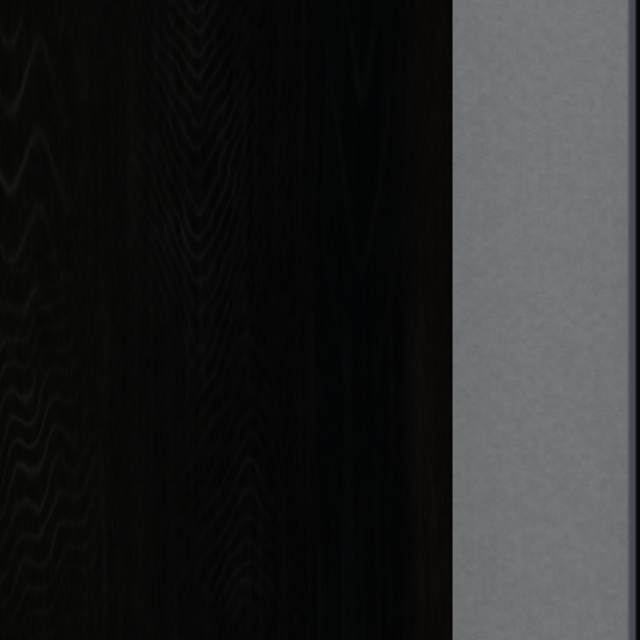
Reproduce this texture procedurally as a Shadertoy shader.

```glsl
// Near-black wood veneer beside a grey satin panel with a dark right rim.
// Grain is drawn as warped contour lines in soft zones over stretched noise;
// the panel is a gentle gradient with fine mottling.

float hash(vec2 p) {
    return fract(sin(dot(p, vec2(127.1, 311.7))) * 43758.5453);
}

float noise(vec2 p) {
    vec2 cell = floor(p);
    vec2 f = fract(p);
    f = f * f * (3.0 - 2.0 * f);
    float low = mix(hash(cell), hash(cell + vec2(1.0, 0.0)), f.x);
    float high = mix(hash(cell + vec2(0.0, 1.0)), hash(cell + vec2(1.0)), f.x);
    return mix(low, high, f.y);
}

float fbm(vec2 p) {
    float sum = 0.0;
    float weight = 0.5;
    for (int i = 0; i < 4; i++) {
        sum += weight * noise(p);
        p = p * 2.03 + 17.3;
        weight *= 0.5;
    }
    return sum;
}

// Thin bright ridges, one per unit of phase
float ridges(float phase, float sharpness) {
    return pow(0.5 + 0.5 * cos(6.28318 * phase), sharpness);
}

// Soft oval mask
float zone(vec2 p, vec2 center, vec2 radius) {
    vec2 d = (p - center) / radius;
    return exp(-dot(d, d));
}

// Height of nested V contours; a negative slope turns them into arches
float cathedral(vec2 p, float axis, float slope, float roundness) {
    float dx = p.x - axis;
    return p.y - slope * sqrt(dx * dx + roundness * roundness);
}

float band(float x, float from, float to, float soft) {
    return smoothstep(from - soft, from + soft, x)
         * (1.0 - smoothstep(to - soft, to + soft, x));
}

vec3 woodColor(vec2 p) {
    // Brown-black at both sides, cooler and darker between
    vec3 color = mix(vec3(0.033, 0.032, 0.029), vec3(0.020, 0.020, 0.019),
                     smoothstep(0.08, 0.46, p.x));
    color = mix(color, vec3(0.013, 0.016, 0.019), band(p.x, 0.48, 0.63, 0.03));
    color = mix(color, vec3(0.036, 0.032, 0.028), smoothstep(0.635, 0.66, p.x));

    float warp = fbm(p * vec2(12.0, 5.0)) - 0.47;
    float fade = 0.35 + 0.9 * noise(p * vec2(28.0, 11.0));

    // Zigzag waves at upper left, slanted waves below
    float upperMask = zone(p, vec2(0.02, 0.76), vec2(0.07, 0.23));
    float zigzag = p.y + 0.055 * cos((p.x - 0.015) * 68.0) + 0.09 * warp;
    float lines = 0.060 * upperMask * ridges(zigzag * 8.0, 9.0);
    float lowerMask = zone(p, vec2(0.02, 0.27), vec2(0.11, 0.27));
    float slanted = p.y - 1.3 * p.x + 0.02 * sin(p.x * 95.0 + p.y * 9.0) + 0.14 * warp;
    lines += 0.042 * lowerMask * ridges(slanted * 21.0, 4.0);

    // Nested V figure near the middle, arches beneath it
    float figureMask = zone(p, vec2(0.31, 0.78), vec2(0.075, 0.27));
    float figure = cathedral(p, 0.31, 2.6, 0.012) + 0.13 * warp;
    lines += 0.036 * figureMask * ridges(figure * 27.0, 3.0);
    float archMask = zone(p, vec2(0.36, 0.25), vec2(0.06, 0.22));
    float arches = cathedral(p, 0.385, -2.2, 0.015) + 0.12 * warp;
    lines += 0.030 * archMask * ridges(arches * 25.0, 3.0);

    // Long narrow V in the cool strip
    float coolMask = zone(p, vec2(0.56, 0.72), vec2(0.055, 0.27));
    float narrow = cathedral(p, 0.565, 7.0, 0.008) + 0.10 * warp;
    lines += 0.024 * coolMask * ridges((narrow - 0.51) * 3.5, 12.0);

    // Straight vertical grain fills the quieter areas
    float drift = 0.020 * (noise(vec2(p.x * 7.0, p.y * 3.0)) - 0.5);
    float streak = noise(vec2((p.x + drift) * 125.0, p.y * 2.5));
    float straight = 0.35 + 0.65 * band(p.x, 0.12, 0.70, 0.03);
    lines += 0.017 * straight * streak * streak;
    color += lines * fade * vec3(1.0, 1.0, 0.97);

    // Short pores
    float pores = noise(p * vec2(250.0, 60.0)) - 0.5;
    color += 0.014 * pores * (1.0 - 0.5 * band(p.x, 0.48, 0.64, 0.03));
    return max(color, vec3(0.004));
}

vec3 panelColor(vec2 p) {
    vec3 color = mix(vec3(0.428, 0.437, 0.442), vec3(0.442, 0.452, 0.462), p.y);
    color += 0.012 * band(p.x, 0.77, 0.96, 0.06);
    float mottle = fbm(p * 105.0) - 0.47;
    float grit = noise(p * 260.0) - 0.5;
    return color + 0.045 * mottle + 0.016 * grit;
}

void mainImage(out vec4 fragColor, in vec2 fragCoord) {
    vec2 p = fragCoord / iResolution.xy;
    float soft = 0.7 / iResolution.x;

    // Panel edge with a thin shadow on the wood side
    float edge = 0.707;
    vec3 wood = woodColor(p) * (1.0 - 0.65 * smoothstep(edge - 0.007, edge, p.x));
    vec3 color = mix(wood, panelColor(p), smoothstep(edge - soft, edge + soft, p.x));

    // Bluish bevel, then the black rim
    float bevel = smoothstep(0.978, 0.986, p.x);
    color = mix(color, vec3(0.285, 0.295, 0.325), bevel);
    color = mix(color, vec3(0.035), smoothstep(0.991, 0.996, p.x));
    fragColor = vec4(color, 1.0);
}
```
